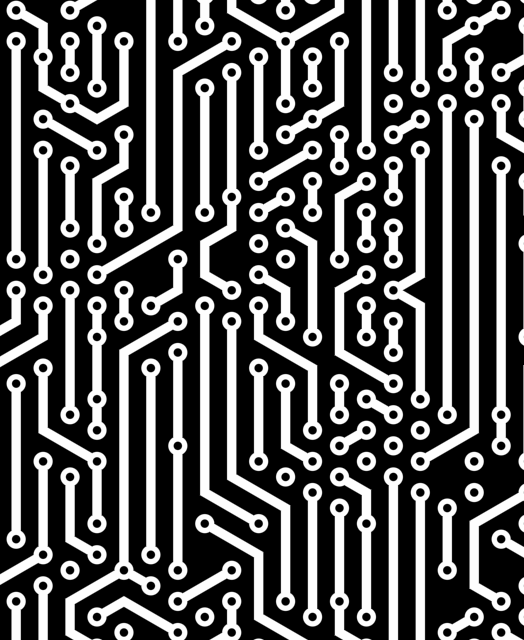
Give the GLSL for this pattern, as a Shadertoy shader.

```glsl
// Circuit-like maze of white traces and ring pads on black.
// Each node of a triangular lattice sends one trace up, down or diagonally;
// sharp meetings are cut, and loose ends and junctions receive a ring.

const float COLUMN = 0.0421;         // column spacing, in canvas heights
const float ROW = 1.1547;            // node spacing along a column, in columns
const float TRACE = 0.174;           // half width of a trace, in columns
const float RING_OUTER = 0.355;
const float RING_INNER = 0.155;
const float SOFTNESS = 0.8;          // half width of the edge blend
const float DIAGONAL_CHANCE = 0.15;  // per diagonal direction
const float BREAK_CHANCE = 0.03;
const float LONE_RING_CHANCE = 0.7;
const float EXTRA_RING_CHANCE = 0.05;
const vec2 FLOW_REGION = vec2(5.0, 6.0);
const vec3 BACKGROUND = vec3(0.0);
const vec3 INK = vec3(0.995);

// Integer hash to the range 0..1
float hash(vec2 p, float salt) {
    uvec3 h = uvec3(ivec3(vec3(p, salt) + 500.0));
    h = h * 1664525u + 1013904223u;
    h.x += h.y * h.z; h.y += h.z * h.x; h.z += h.x * h.y;
    h ^= h >> 16u;
    h.x += h.y * h.z; h.y += h.z * h.x; h.z += h.x * h.y;
    return float(h.x >> 8u) / 16777216.0;
}

// Lattice coordinates to the plane, and turns by 60 degrees
vec2 toPlane(vec2 node) { return vec2(node.x, (node.y + 0.5 * node.x) * ROW); }
vec2 turnLeft(vec2 d) { return vec2(-d.y, d.x + d.y); }
vec2 turnRight(vec2 d) { return vec2(d.x + d.y, -d.x); }

// Diagonal runs cover pairs of nodes along one lattice line
bool onDiagonal(float line, float column, float salt) {
    float shift = floor(2.0 * hash(vec2(line, 0.0), salt));
    float run = floor((column + shift) / 2.0);
    return hash(vec2(line, run), salt + 1.0) < DIAGONAL_CHANCE;
}

// Direction in which a node sends its trace
vec2 heading(vec2 node) {
    vec2 region = floor(vec2(node.x, node.y + 0.5 * node.x) / FLOW_REGION);
    float flow = hash(region, 1.0) < 0.5 ? -1.0 : 1.0;
    if (onDiagonal(node.x + node.y, node.x, 2.0)) return flow * vec2(-1.0, 1.0);
    if (onDiagonal(node.y, node.x, 4.0)) return flow * vec2(1.0, 0.0);
    return flow * vec2(0.0, 1.0);
}

// A trace survives if it meets nothing at a sharp angle
bool traceKept(vec2 node, vec2 dir) {
    if (hash(node, 6.0) < BREAK_CHANCE) return false;
    vec2 target = node + dir;
    vec2 left = turnLeft(-dir), right = turnRight(-dir);
    vec2 next = heading(target);
    if (next == left || next == right) return false;
    if (dir.x != 0.0) return true;
    return heading(target + left) != -left && heading(target + right) != -right;
}

bool sends(vec2 node, vec2 dir) {
    return heading(node) == dir && traceKept(node, dir);
}

// Lattice node closest to a point
vec2 nearestNode(vec2 p) {
    float q = floor(p.x);
    vec2 a = vec2(q, round(p.y / ROW - 0.5 * q));
    vec2 b = vec2(q + 1.0, round(p.y / ROW - 0.5 * (q + 1.0)));
    return distance(p, toPlane(a)) < distance(p, toPlane(b)) ? a : b;
}

void mainImage(out vec4 fragColor, in vec2 fragCoord) {
    vec2 p = fragCoord / (iResolution.y * COLUMN) + vec2(0.4, 0.3);
    float blend = SOFTNESS / (iResolution.y * COLUMN);
    vec2 node = nearestNode(p);
    vec2 local = p - toPlane(node);

    // Half traces from this node; the overlap at the start mitres the bends
    float shape = 1.0;
    float degree = 0.0;
    vec2 axisSum = vec2(0.0);
    vec2 dir = vec2(0.0, 1.0);
    for (int i = 0; i < 6; i++) {
        if (sends(node, dir) || sends(node + dir, -dir)) {
            vec2 axis = normalize(toPlane(dir));
            float along = dot(local, axis);
            float across = abs(dot(local, vec2(-axis.y, axis.x)));
            shape = min(shape, max(across - TRACE, -along - 0.577 * TRACE));
            degree += 1.0;
            axisSum += axis;
        }
        dir = turnLeft(dir);
    }

    // Rings on ends, junctions, lone nodes, sharp bends and a few straights
    float pick = hash(node, 7.0);
    bool ring = degree == 1.0 || degree > 2.0;
    ring = ring || (degree == 0.0 && pick < LONE_RING_CHANCE);
    ring = ring || (degree == 2.0 && (pick < EXTRA_RING_CHANCE || length(axisSum) > 1.5));
    if (ring) {
        float radius = length(local);
        shape = max(min(shape, radius - RING_OUTER), RING_INNER - radius);
    }

    float cover = 1.0 - smoothstep(-blend, blend, shape);
    fragColor = vec4(mix(BACKGROUND, INK, cover), 1.0);
}
```
